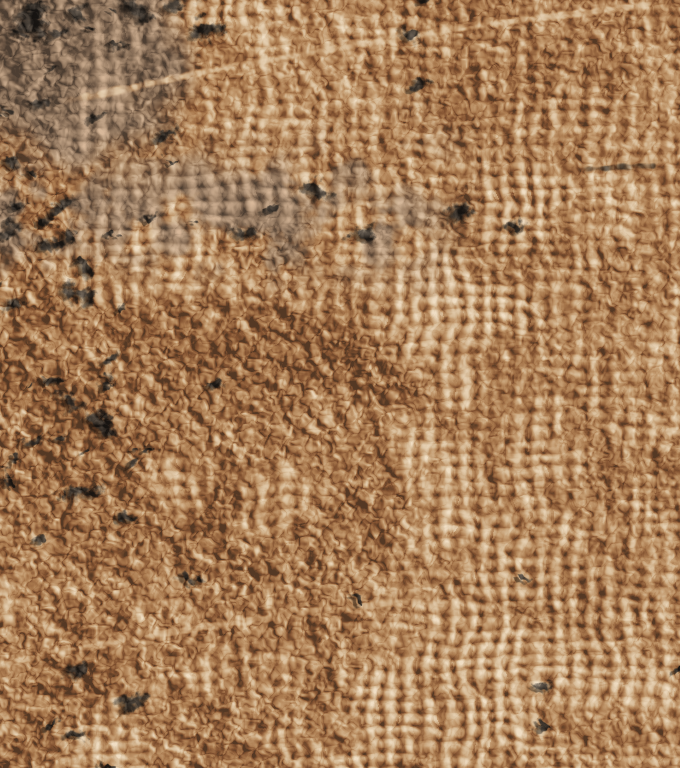
Write a Shadertoy shader that draws this texture.

```glsl
#define THREADS vec2(42.0, 54.0)
#define GRAIN_FREQ 100.0
#define CRUMB_CELL 0.036
#define LIGHT_DIR vec2(0.86, 0.51)
#define RELIEF_GAIN 2.5
#define BASE_TONE 1.75
#define CLOTH_LIFT 1.15
#define MEAN_HEIGHT 1.16

float hash(vec2 p) {
    vec3 q = fract(p.xyx * 0.1031);
    q += dot(q, q.yzx + 33.33);
    return fract((q.x + q.y) * q.z);
}
vec2 hash2(vec2 p) { return vec2(hash(p), hash(p + 71.7)); }
float noise(vec2 p) {
    vec2 i = floor(p), f = fract(p);
    f = f * f * (3.0 - 2.0 * f);
    return mix(mix(hash(i), hash(i + vec2(1, 0)), f.x),
               mix(hash(i + vec2(0, 1)), hash(i + 1.0), f.x), f.y);
}
vec2 noise2(vec2 p) { return vec2(noise(p), noise(p + 40.3)) - 0.5; }
float fbm(vec2 p) {
    float sum = 0.0, amp = 0.53;
    for (int i = 0; i < 4; i++) {
        sum += amp * noise(p);
        p = mat2(1.6, 1.2, -1.2, 1.6) * p + 5.3;
        amp *= 0.5;
    }
    return sum;
}
// Crumbly sand: warped grains of mixed size over lumps
float sand(vec2 p) {
    vec2 q = p * GRAIN_FREQ + 1.3 * noise2(p * 130.0), id = floor(q);
    float top = 0.0;
    for (int k = 0; k < 9; k++) {
        vec2 c = id + vec2(k % 3 - 1, k / 3 - 1), d = q - c - hash2(c);
        float size = hash(c + 19.1);
        top = max(top, (1.0 - dot(d, d) * mix(2.6, 1.1, size)) * mix(0.4, 1.0, size));
    }
    return 0.6 * top + 0.5 * noise(p * 135.0) + 0.7 * noise(p * 52.0) + 0.5 * noise(p * 27.0);
}
// Upright threads with a knot at each crossing, holes between
float weave(vec2 p) {
    vec2 q = p * THREADS + 0.8 * noise2(p * 15.0) + 0.35 * noise2(p * 60.0);
    vec2 thread = sin(3.14159 * fract(q));
    float knot = mix(0.75, 1.15, hash(floor(q)));
    return 1.1 * max(thread.x * (0.6 + 0.4 * thread.y * knot), 0.68 * thread.y * knot);
}
float surface(vec2 p, float cloth) {
    float grains = sand(p);
    return mix(grains, weave(p) + 0.4 * grains, cloth);
}
// Where the sand has worn off the cloth
float clothMask(vec2 p, float n) {
    float edge = mix(0.45, 0.57, smoothstep(0.0, 0.3, p.y));
    float bare = smoothstep(-0.03, 0.04, p.x - edge + (n - 0.5) * 0.25);
    bare *= 1.0 - 0.6 * smoothstep(0.8, 0.95, p.y + (n - 0.5) * 0.3);
    bare *= 1.0 - 0.3 * smoothstep(0.66, 0.8, p.x);
    float upper = 0.55 * smoothstep(0.7, 0.8, p.y) * smoothstep(0.2, 0.25, p.x);
    float patches = 0.85 * smoothstep(0.54, 0.66, fbm(p * 8.0 + 31.0));
    return max(bare, max(upper, patches)) * mix(0.45, 1.0, smoothstep(0.35, 0.55, fbm(p * 20.0)));
}
float crumbDensity(vec2 p) {
    float left = 0.5 * (1.0 - smoothstep(0.05, 0.3, p.x));
    float band = 0.6 * exp(-pow((p.y - 0.74) / 0.06, 2.0)) * (1.0 - smoothstep(0.55, 0.62, p.x));
    float upper = 0.25 * smoothstep(0.78, 0.84, p.y) * (1.0 - smoothstep(0.5, 0.7, p.x));
    return 0.012 + (left + band + upper) * smoothstep(0.3, 0.65, noise(p * 9.0 + 3.0));
}
// Ragged dark crumbs, mostly lying flat
float crumbs(vec2 p) {
    vec2 id = floor(p / CRUMB_CELL), q = p + 0.014 * noise2(p * 75.0) + 0.007 * noise2(p * 190.0);
    float ragged = 1.6 * (fbm(p * 110.0) - 0.45), cover = 0.0;
    for (int k = 0; k < 9; k++) {
        vec2 c = id + vec2(k % 3 - 1, k / 3 - 1);
        vec2 center = (c + hash2(c + 7.0)) * CRUMB_CELL, d = q - center;
        float size = mix(0.005, 0.015, pow(hash(c + 53.0), 2.0));
        d.y -= d.x * (hash(c + 11.0) - 0.5);
        float r = length(d * vec2(0.65, 1.1)) / size + ragged;
        cover = max(cover, step(hash(c + 29.0), crumbDensity(center)) * (1.0 - smoothstep(0.4, 1.2, r)));
    }
    return cover;
}
// Broken, slightly bowed fibre from a to b
float strand(vec2 p, vec2 a, vec2 b, float width) {
    vec2 ab = b - a;
    float len = length(ab), t = clamp(dot(p - a, ab) / (len * len), 0.0, 1.0);
    float d = length(p - a - ab * t - vec2(0.0, 0.06 * len * t * (1.0 - t))) + 0.004 * (noise(p * 90.0) - 0.5);
    float dashes = 0.7 + 0.3 * sin(t * len * 290.0);
    return (1.0 - smoothstep(width * 0.4, width * 1.3, d)) * dashes * smoothstep(0.1, 0.4, noise(p * 35.0));
}
vec3 toneRamp(float tone) {
    vec3 c = mix(vec3(0.33, 0.22, 0.14), vec3(0.51, 0.32, 0.19), clamp(tone, 0.0, 1.0));
    c = mix(c, vec3(0.66, 0.47, 0.30), clamp(tone - 1.0, 0.0, 1.0));
    c = mix(c, vec3(0.76, 0.60, 0.43), clamp(tone - 2.0, 0.0, 1.0));
    c = mix(c, vec3(0.84, 0.73, 0.59), clamp(tone - 3.0, 0.0, 1.0));
    return mix(c, vec3(0.94, 0.87, 0.77), clamp((tone - 4.0) * 0.6, 0.0, 1.0));
}
void mainImage(out vec4 fragColor, in vec2 fragCoord) {
    vec2 p = fragCoord / iResolution.y;
    float n = fbm(p * 9.0), cloth = clothMask(p, n), h = surface(p, cloth);
    // Low side light: near slope plus longer shadow
    float relief = h - surface(p + LIGHT_DIR * 0.004, cloth) + 0.6 * (h - surface(p + LIGHT_DIR * 0.010, cloth));
    float tone = BASE_TONE + CLOTH_LIFT * cloth + RELIEF_GAIN * relief + 0.9 * (h - MEAN_HEIGHT) + 1.6 * (n - 0.5);
    // Pale fibres
    float pale = max(strand(p, vec2(0.085, 0.867), vec2(0.84, 0.993), 0.005),
                     0.8 * strand(p, vec2(0.0, 0.134), vec2(0.52, 0.215), 0.005));
    vec3 color = toneRamp(mix(tone, 4.2 + relief, pale));
    // Grey soil in the corner and along a ragged band
    float corner = (1.0 - smoothstep(0.19, 0.27, p.x + (n - 0.5) * 0.2)) * smoothstep(0.78, 0.86, p.y + (n - 0.5) * 0.2);
    float band = exp(-pow((p.y - 0.74 + 0.2 * (n - 0.5)) / 0.07, 2.0)) * (1.0 - smoothstep(0.5, 0.64, p.x));
    float soil = max(corner, band * smoothstep(0.4, 0.62, fbm(p * 22.0 + 9.0))) * (1.0 - pale);
    float luma = dot(color, vec3(0.3, 0.59, 0.11));
    color = mix(color, (0.08 + 0.72 * luma) * vec3(1.16, 0.97, 0.80), 0.85 * soil);
    // Dark crumbs, twig and shadows
    float twig = strand(p, vec2(0.74, 0.777), vec2(0.85, 0.783), 0.004);
    color *= 1.0 - 0.4 * crumbs(p + LIGHT_DIR * 0.007);
    vec3 crumbColor = vec3(0.19, 0.17, 0.15) * clamp(1.0 + 1.2 * relief, 0.4, 2.2);
    fragColor = vec4(mix(color, crumbColor, max(0.92 * crumbs(p), 0.75 * twig)), 1.0);
}
```
